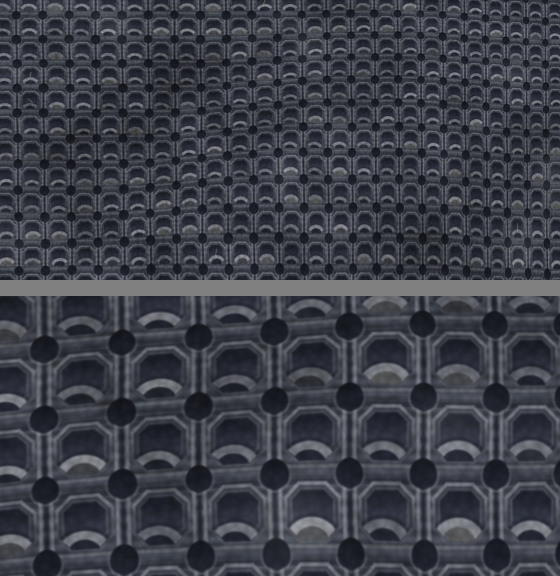
Top, the full canvas; bottom, a detail of the centre.
Reproduce this texture procedurally as a WebGL 2 fragment shader.

```glsl
#version 300 es
precision highp float;
// A worn rubber ring mat: warped lattice of pegs, ribs, chamfered wells and arches.
uniform vec2 u_resolution;
out vec4 outColor;

#define COLUMNS 21.2
#define COLUMN_SQUEEZE 2.2
#define ROWS 10.97
#define RIDGE_LIFT 0.46
#define RIGHT_DROP 0.3
#define PEG_RADIUS 0.185
#define RIB_WIDTH 0.026
#define ARCH_RADIUS 0.28
#define ARCH_WIDTH 0.06
#define WEAR 0.2
#define CONTRAST 1.14
#define SOFTNESS 0.016

const vec3 NAVY   = vec3(0.122, 0.132, 0.165);
const vec3 WELL   = vec3(0.158, 0.168, 0.208);
const vec3 RUBBER = vec3(0.225, 0.238, 0.272);
const vec3 SHEEN  = vec3(0.460, 0.470, 0.492);
const vec3 DUST   = vec3(0.390, 0.390, 0.380);
const vec3 STRAW  = vec3(0.560, 0.545, 0.490);

float edge; // half width of a smoothed edge, in lattice cells

float hash(vec2 p) {
  p = fract(p * vec2(0.1031, 0.1137));
  p += dot(p, p.yx + 33.33);
  return fract((p.x + p.y) * p.x * 27.7);
}

float fill(float d) { return 1.0 - smoothstep(-edge, edge, d); }
float stroke(float d, float halfWidth) { return fill(abs(d) - halfWidth); }

float octagon(vec2 p, vec2 size, float corner) {
  p = abs(p);
  float box = max(p.x - size.x, p.y - size.y);
  return max(box, (p.x + p.y - size.x - size.y + corner) * 0.707);
}

float segment(vec2 p, vec2 a, vec2 b) {
  vec2 ab = b - a;
  return length(p - a - ab * clamp(dot(p - a, ab) / dot(ab, ab), 0.0, 1.0));
}

// Distance to the nearest jittered point.
float cellular(vec2 p) {
  vec2 base = floor(p);
  float nearest = 1.5;
  for (int j = -1; j <= 1; j++)
    for (int i = -1; i <= 1; i++) {
      vec2 c = base + vec2(i, j);
      vec2 point = c + vec2(hash(c), hash(c + 57.0));
      nearest = min(nearest, length(p - point));
    }
  return nearest;
}

float grime(vec2 p) {
  float sum = 0.0, gain = 0.5;
  for (int i = 0; i < 4; i++) {
    sum += gain * sin(p.x + 1.7 * sin(p.y)) * sin(p.y + 1.3 * sin(p.x * 0.8));
    p = mat2(1.5, 1.1, -1.1, 1.5) * p + 2.3;
    gain *= 0.6;
  }
  return sum;
}

// Canvas to lattice: columns tighten rightwards, rows climb a slanted ridge and sag at the right.
vec2 lattice(vec2 uv) {
  float across = uv.x + 0.4 * (0.45 - uv.y) + 0.03;
  float ridge = 0.2 + RIDGE_LIFT * smoothstep(0.24, 0.55, across);
  float lift = ridge * sin(3.1416 * uv.y);
  lift -= RIGHT_DROP * smoothstep(0.7, 1.0, uv.x) * (0.5 + 0.8 * uv.y);
  float x = COLUMNS * uv.x + COLUMN_SQUEEZE * pow(uv.x, 4.0) + 0.12 * uv.y + 0.27;
  float y = ROWS * uv.y - lift + 0.657;
  return vec2(x, y) + 0.01 * sin(vec2(y * 1.9 + x * 0.4, x * 1.7 - y * 0.6));
}

void main() {
  vec2 uv = gl_FragCoord.xy / u_resolution;
  edge = SOFTNESS + 0.55 * ROWS / u_resolution.y;

  vec2 g = lattice(uv);
  vec2 id = floor(g), q = fract(g);
  vec2 node = floor(g + 0.5), n = g - node; // nearest peg
  float chance = hash(id + 11.0), other = hash(id + 71.0);
  float stain = grime(g * 0.55);

  // Moulded surface with horizontal bars and paired vertical ribs.
  vec3 col = RUBBER * (1.0 + 0.12 * sin(n.y * 38.0 + 2.0 * stain));
  col = mix(col, NAVY, 0.7 * stroke(n.x, 0.024));
  col = mix(col, SHEEN, 0.6 * stroke(abs(n.x) - 0.072, RIB_WIDTH));
  col = mix(col, SHEEN, 0.4 * stroke(n.y - 0.09, 0.025) * step(0.1, abs(n.x)));
  col = mix(col, NAVY, 0.6 * stroke(n.y + 0.11, 0.035) * step(0.1, abs(n.x)));

  // Well with a chamfered rim, lit on its upper shoulders.
  vec2 c = q - vec2(0.5, 0.51);
  float well = octagon(c, vec2(0.36, 0.36), 0.18);
  float inner = octagon(c - vec2(0.0, 0.01), vec2(0.285, 0.28), 0.13);
  vec3 depth = mix(WELL * 1.15, NAVY, smoothstep(-0.1, 0.25, c.y));
  col = mix(col, mix(WELL, RUBBER, 0.6), fill(well));
  col = mix(col, depth, fill(inner));
  float lit = 0.16 + 0.5 * smoothstep(-0.15, 0.3, c.y);
  col = mix(col, SHEEN, lit * stroke(well, 0.024));
  col = mix(col, SHEEN, 0.24 * stroke(inner, 0.018));

  // Arch under the well, shifting from cell to cell, with ground behind it.
  float drift = 0.04 * sin(uv.x * 6.0 + uv.y * 4.0) + 0.05 * (chance - 0.5);
  float rise = 0.15 - 0.05 * sin(3.1416 * uv.y) + 0.06 * (other - 0.5);
  vec2 a = q - vec2(0.5 + drift, rise);
  float arch = length(a * vec2(0.93, 1.05)) - ARCH_RADIUS;
  float open = fill(well + 0.015) * fill(0.14 - q.y);
  vec3 ground = mix(NAVY * 1.1, DUST, smoothstep(0.5, 1.0, other) * 0.65);
  col = mix(col, ground, open * fill(arch));
  col = mix(col, NAVY, 0.45 * open * stroke(arch - 0.09, 0.025));
  col = mix(col, mix(RUBBER, SHEEN, 0.5 + 0.45 * chance), open * stroke(arch, ARCH_WIDTH));

  // Dark round pegs with a faint lower lip.
  float peg = length(n * vec2(1.03, 0.97)) - PEG_RADIUS * (0.94 + 0.12 * hash(node));
  col = mix(col, SHEEN, 0.34 * stroke(peg - 0.025, 0.018) * (1.0 - smoothstep(-0.15, 0.1, n.y)));
  col = mix(col, NAVY * (0.95 - 0.8 * n.y), fill(peg));

  // Wear: blotches, broad light, fine grit and a few stray straws.
  float grit = cellular(g * 8.0);
  col = (col - RUBBER) * CONTRAST + RUBBER;
  col *= 1.0 + WEAR * stain + 0.12 * (chance - 0.5) + 0.3 * (0.45 - grit);
  col *= 1.0 + 0.05 * sin(uv.x * 7.0 - uv.y * 5.0);
  col = mix(col, DUST, 0.15 * smoothstep(0.25, 0.75, stain));
  vec2 lean = vec2(0.16 * (chance - 0.5), 0.06 + 0.12 * chance);
  float straw = segment(q, vec2(0.5) - lean, vec2(0.5) + lean) - 0.012;
  col = mix(col, STRAW, 0.7 * fill(straw) * step(0.965, hash(id + 131.0)));

  outColor = vec4(clamp(col, 0.0, 1.0), 1.0);
}
```
